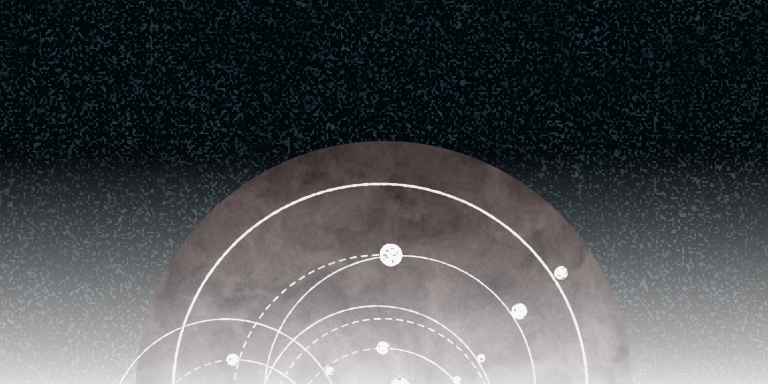
Give the GLSL for this background, as a Shadertoy shader.

```glsl
// A mottled moon rising from pale haze under a grainy night sky, overlaid with chalk orbits.

const vec3 NIGHT = vec3(0.005, 0.030, 0.046);
const vec3 GRAIN = vec3(0.125, 0.150, 0.160);
const vec3 HAZE = vec3(0.86, 0.85, 0.85);
const vec3 MOON_DARK = vec3(0.285, 0.235, 0.235);
const vec3 CHALK = vec3(0.97, 0.97, 0.96);
const vec3 MOON = vec3(1.0, -0.013, 0.646);     // centre, radius
const float HAZE_TOP = 0.62;
const float DASH_LENGTH = 0.029;

// Orbit styles
const float SOLID = 0.0, DASHED = 1.0, LEFT_DASHED = 2.0, HALF_DASHED = 3.0;

// Centre, radius, style
const vec4 ORBITS[8] = vec4[8](
    vec4(0.990, -0.018, 0.539, SOLID),
    vec4(1.042, -0.018, 0.352, SOLID),
    vec4(0.982, -0.109, 0.312, SOLID),
    vec4(0.997, -0.122, 0.292, DASHED),
    vec4(0.588, -0.141, 0.310, SOLID),
    vec4(0.612, -0.164, 0.227, HALF_DASHED),
    vec4(0.997, -0.154, 0.247, HALF_DASHED),
    vec4(0.992, -0.050, 0.386, LEFT_DASHED));

// Centre, radius
const vec3 BODIES[9] = vec3[9](
    vec3(1.461, 0.289, 0.018), vec3(1.018, 0.336, 0.030),
    vec3(1.352, 0.189, 0.021), vec3(0.997, 0.094, 0.017),
    vec3(0.606, 0.063, 0.016), vec3(0.859, 0.034, 0.011),
    vec3(1.190, 0.010, 0.011), vec3(1.253, 0.067, 0.011),
    vec3(1.042, -0.012, 0.028));

float hash(vec2 p) {
    vec3 q = fract(vec3(p.xyx) * 0.1031);
    q += dot(q, q.yzx + 33.33);
    return fract((q.x + q.y) * q.z);
}

float noise(vec2 p) {
    vec2 i = floor(p), f = fract(p);
    f = f * f * (3.0 - 2.0 * f);
    return mix(mix(hash(i), hash(i + vec2(1, 0)), f.x),
               mix(hash(i + vec2(0, 1)), hash(i + vec2(1, 1)), f.x), f.y);
}

float fbm(vec2 p) {
    float sum = 0.0, weight = 0.5;
    for (int i = 0; i < 5; i++) {
        sum += weight * noise(p);
        p = mat2(1.6, 1.2, -1.2, 1.6) * p + 7.3;
        weight *= 0.55;
    }
    return sum / 1.055;
}

// Soft dark stain around a centre
float stain(vec2 p, vec2 centre, vec2 size) {
    vec2 d = (p - centre) / size;
    return exp(-dot(d, d));
}

vec3 sky(vec2 p) {
    float depth = clamp(1.0 - p.y / HAZE_TOP, 0.0, 1.0);
    float haze = pow(depth, 1.15) * smoothstep(-0.05, 0.15, depth);
    float speckle = smoothstep(0.48, 0.95, noise(p * 190.0 + 40.0));
    speckle *= 0.4 + 1.2 * fbm(p * 9.0);
    float star = smoothstep(0.93, 1.0, noise(p * 110.0 + 90.0));
    vec3 color = mix(NIGHT, HAZE, haze);
    return color + GRAIN * (speckle + 0.6 * star) * (1.0 - 0.75 * haze);
}

vec3 moonSurface(vec2 p) {
    float depth = clamp(1.0 - p.y / 0.633, 0.0, 1.0);
    float light = pow(depth, 1.55);
    vec2 warp = vec2(fbm(p * 5.0), fbm(p * 5.0 + 19.0));
    float mottle = fbm(p * 9.0 + 3.0 * warp) - 0.5;
    float veins = 1.0 - abs(2.0 * fbm(p * 15.0 + 4.0 * warp) - 1.0);
    float seas = stain(p, vec2(0.77, 0.56), vec2(0.14, 0.05))
               + stain(p, vec2(1.07, 0.47), vec2(0.09, 0.06))
               + 0.7 * stain(p, vec2(0.61, 0.23), vec2(0.09, 0.06));
    float relief = 0.75 * mottle + 0.20 * (veins - 0.8) + 0.12 * (noise(p * 180.0) - 0.5);
    relief -= seas * 0.42 * smoothstep(0.35, 0.7, fbm(p * 22.0 + warp));
    float limb = smoothstep(0.82, 1.0, length(p - MOON.xy) / MOON.z);
    return mix(MOON_DARK, HAZE, light) * (1.0 + relief * mix(1.0, 0.2, light) - 0.08 * limb);
}

float orbitMask(vec2 p, vec4 orbit, float aa) {
    vec2 d = p - orbit.xy;
    float halfWidth = mix(0.0022, 0.0036, smoothstep(0.35, 0.54, orbit.z));
    float rough = 0.0016 * (noise(p * 130.0) - 0.5);
    float line = 1.0 - smoothstep(-aa, aa, abs(length(d) - orbit.z) - halfWidth + rough);
    float along = atan(d.x, d.y) * orbit.z / DASH_LENGTH;
    float dashAA = aa / DASH_LENGTH;
    float dash = 1.0 - smoothstep(-dashAA, dashAA, abs(fract(along) - 0.5) - 0.32);
    float isLeft = 1.0 - step(0.0, d.x);
    if (orbit.w == DASHED) line *= dash;
    if (orbit.w == LEFT_DASHED) line *= dash * isLeft;
    if (orbit.w == HALF_DASHED) line *= mix(1.0, 0.8 * dash, isLeft);
    return line;
}

void mainImage(out vec4 fragColor, in vec2 fragCoord) {
    vec2 p = (fragCoord - 0.5 * iResolution.xy) / iResolution.y + vec2(1.0, 0.5);
    float aa = 0.75 / iResolution.y;

    float moon = 1.0 - smoothstep(-aa, aa, length(p - MOON.xy) - MOON.z);
    vec3 color = mix(sky(p), moonSurface(p), moon);

    // Chalk drawing
    float chalk = 0.0;
    for (int i = 0; i < 8; i++) chalk = max(chalk, orbitMask(p, ORBITS[i], aa));
    color = mix(color, CHALK, 0.93 * chalk);
    float pits = smoothstep(0.72, 0.9, noise(p * 170.0));
    for (int i = 0; i < 9; i++) {
        float edge = length(p - BODIES[i].xy) - BODIES[i].z + 0.002 * (noise(p * 120.0) - 0.5);
        color = mix(color, CHALK * (1.0 - 0.22 * pits), 1.0 - smoothstep(-aa, aa, edge));
    }
    fragColor = vec4(clamp(color, 0.0, 1.0), 1.0);
}
```
